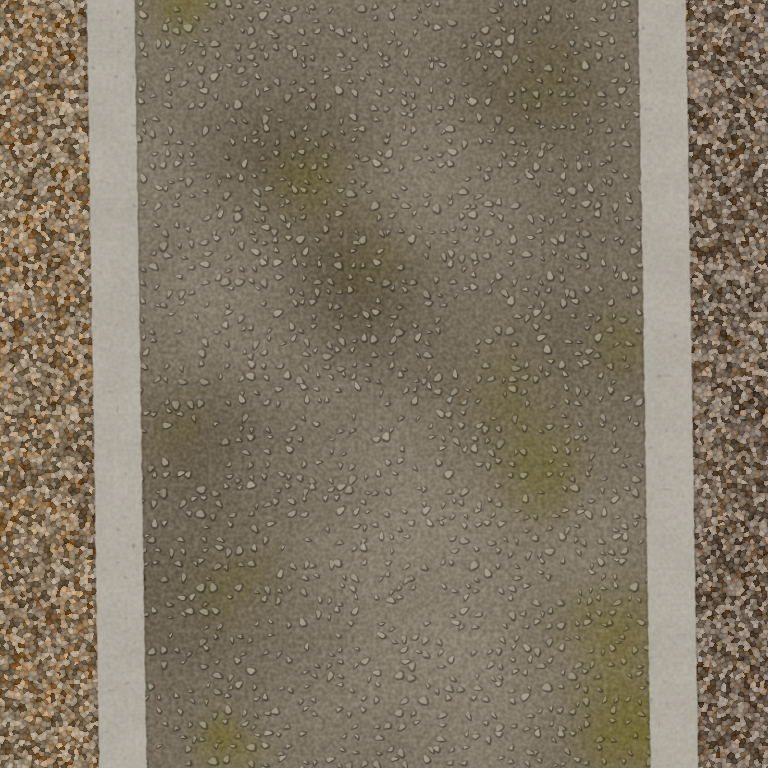
Give the GLSL for this texture, as a Shadertoy shader.

```glsl
// Worn asphalt lane with pale pebbles, moss stains, two painted lines and gravel verges.

vec2 hash2(vec2 p) {
    vec3 q = fract(p.xyx * vec3(0.1031, 0.1030, 0.0973));
    q += dot(q, q.yzx + 33.33);
    return fract((q.xx + q.yz) * q.zy);
}

float cornerSlope(vec2 cell, vec2 offset) {
    float angle = 6.2832 * hash2(cell).x;
    return dot(vec2(cos(angle), sin(angle)), offset);
}

// Gradient noise, roughly -0.7 to 0.7
float gradientNoise(vec2 p) {
    vec2 i = floor(p), f = fract(p);
    vec2 u = f * f * f * (f * (f * 6.0 - 15.0) + 10.0);
    vec2 e = vec2(1, 0);
    return mix(mix(cornerSlope(i, f), cornerSlope(i + e, f - e), u.x),
               mix(cornerSlope(i + e.yx, f - e.yx), cornerSlope(i + 1.0, f - 1.0), u.x), u.y);
}

float fbm(vec2 p) {
    float sum = 0.0, gain = 0.6;
    for (int i = 0; i < 4; i++) {
        sum += gain * gradientNoise(p);
        p = mat2(1.6, 1.2, -1.2, 1.6) * p + 7.3;
        gain *= 0.5;
    }
    return sum;
}

float blot(vec2 p, vec4 spot) {
    vec2 d = (p - spot.xy) / spot.z;
    return spot.w * exp(-dot(d, d));
}

// Broad light (+) and dark (-) wear: centre, radius, strength
float wear(vec2 p) {
    vec4 spots[12] = vec4[12](
        vec4(0.37, 0.80, 0.09, -0.09), vec4(0.47, 0.64, 0.09, -0.10),
        vec4(0.70, 0.90, 0.10, -0.08), vec4(0.25, 0.43, 0.09, -0.08),
        vec4(0.23, 0.22, 0.13, -0.07), vec4(0.72, 0.52, 0.16, -0.04),
        vec4(0.55, 0.75, 0.10, 0.05), vec4(0.27, 0.60, 0.10, 0.05),
        vec4(0.53, 0.31, 0.14, 0.05), vec4(0.58, 0.12, 0.12, 0.05),
        vec4(0.76, 0.30, 0.07, 0.04), vec4(0.21, 0.77, 0.08, 0.04));
    float sum = 0.0;
    for (int i = 0; i < 12; i++) sum += blot(p, spots[i]);
    return sum;
}

float moss(vec2 p) {
    vec4 spots[12] = vec4[12](
        vec4(0.40, 0.76, 0.05, 0.50), vec4(0.48, 0.66, 0.05, 0.25),
        vec4(0.71, 0.89, 0.06, 0.25), vec4(0.24, 1.00, 0.04, 0.60),
        vec4(0.66, 0.49, 0.06, 0.32), vec4(0.70, 0.39, 0.055, 0.55),
        vec4(0.81, 0.56, 0.04, 0.40), vec4(0.80, 0.16, 0.07, 0.60),
        vec4(0.82, 0.04, 0.06, 0.85), vec4(0.30, 0.03, 0.04, 0.75),
        vec4(0.30, 0.24, 0.05, 0.35), vec4(0.23, 0.44, 0.05, 0.22));
    float sum = 0.0;
    for (int i = 0; i < 12; i++) sum += blot(p, spots[i]);
    return clamp(sum, 0.0, 1.0);
}

// Scattered stones: x = pale face, y = dark rim
vec2 pebbles(vec2 p, float scale, float density) {
    vec2 home = floor(p * scale), cover = vec2(0);
    float soft = max(0.07, scale / iResolution.y * 0.7);
    for (int k = 0; k < 9; k++) {
        vec2 cell = home + vec2(k % 3 - 1, k / 3 - 1);
        vec2 place = hash2(cell), shape = hash2(cell + 57.0);
        float present = step(hash2(cell + 131.0).x, density);
        vec2 d = p * scale - cell - 0.15 - 0.7 * place;
        float angle = 3.1416 * shape.x;
        vec2 q = mat2(cos(angle), -sin(angle), sin(angle), cos(angle)) * d;
        q.y *= 1.2 + 0.9 * place.x;
        float edge = length(q) + 0.04 * sin(3.0 * atan(q.y, q.x) + 6.0 * place.y)
                   - mix(0.15, 0.35, shape.y * shape.y);
        float face = smoothstep(soft, -soft, edge) * (0.55 + 0.45 * place.y);
        float side = 0.55 + 0.45 * dot(normalize(d + 0.001), vec2(0.6, -0.8));
        float rim = smoothstep(0.15 + soft, 0.04, abs(edge - 0.06)) * side;
        cover = max(cover, present * vec2(face, rim));
    }
    return cover;
}

// Packed grit: x = random tone, y = tint choice, z = distance to grain centre
vec3 grit(vec2 p) {
    vec3 nearest = vec3(0, 0, 9);
    for (int k = 0; k < 9; k++) {
        vec2 cell = floor(p) + vec2(k % 3 - 1, k / 3 - 1);
        float d = length(p - cell - hash2(cell));
        if (d < nearest.z) nearest = vec3(hash2(cell + 19.0), d);
    }
    return nearest;
}

void mainImage(out vec4 fragColor, in vec2 fragCoord) {
    vec2 uv = fragCoord / iResolution.xy;
    float grain = gradientNoise(uv * 210.0) + 0.7 * gradientNoise(uv * 115.0 + 40.0);

    // Asphalt with wear and moss
    vec2 drift = 0.035 * vec2(fbm(uv * 9.0), fbm(uv * 9.0 + 31.0));
    float stain = moss(uv + drift) * clamp(0.95 + 0.6 * fbm(uv * 18.0), 0.0, 1.0);
    vec3 color = vec3(0.485, 0.445, 0.385) + wear(uv + drift) + 0.05 * fbm(uv * 7.0) + 0.085 * grain;
    color = mix(color, vec3(0.43, 0.40, 0.13) + 0.06 * grain, 0.75 * stain);
    vec2 stones = pebbles(uv, 62.0, 0.62);
    color *= 1.0 - 0.34 * stones.y;
    color = mix(color, vec3(0.70, 0.66, 0.59) - vec3(0.1, 0.1, 0.2) * stain, 0.8 * stones.x);

    // Gravel verges, rustier on the left
    float x = uv.x + 0.016 * uv.y + 0.0015 * gradientNoise(uv * 70.0);
    vec3 grains = grit(uv * 165.0);
    float rightSide = step(0.5, uv.x);
    vec3 gravel = mix(vec3(0.51, 0.45, 0.37), vec3(0.45, 0.40, 0.35), rightSide);
    gravel += 0.42 * (grains.x - 0.47) - 0.17 * (grains.z - 0.4) + 0.06 * fbm(uv * 12.0);
    float rust = smoothstep(0.55, 1.0, grains.y + 0.6 * fbm(uv * 14.0 + 5.0));
    gravel += rust * mix(0.9, 0.5, rightSide) * vec3(0.06, -0.03, -0.12);
    float aa = 0.8 / iResolution.x + 0.0005;
    float verge = smoothstep(aa, -aa, 0.36 - abs(x - 0.519));
    color = mix(color, gravel, verge);

    // Painted lines
    float lineEdge = abs(abs(x - 0.519) - 0.359) - 0.031;
    vec3 paint = vec3(0.69, 0.67, 0.625) + 0.035 * grain + 0.04 * fbm(uv * 16.0);
    paint -= 0.09 * smoothstep(0.35, 0.7, gradientNoise(uv * 95.0));
    color *= 1.0 - 0.12 * smoothstep(0.005, 0.0, lineEdge);
    color = mix(color, paint, smoothstep(aa, -aa, lineEdge));

    fragColor = vec4(clamp(color, 0.0, 1.0), 1.0);
}
```
